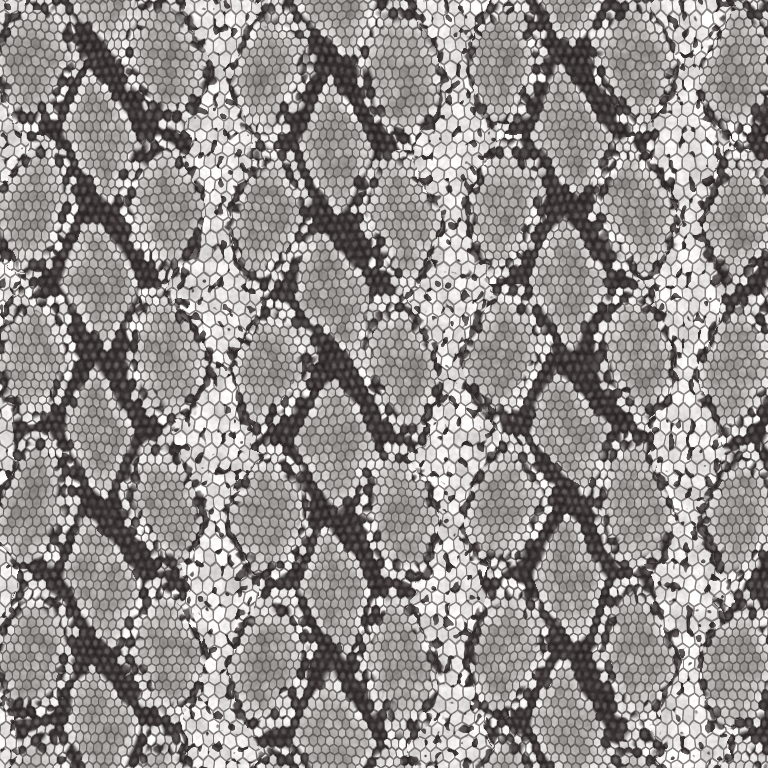
This texture is drawn by a WebGL 1 fragment shader. Its source:

```glsl
precision highp float;
// Snakeskin print: columns of grey diamonds and saddle blobs on dark ground,
// with pale speckled bands between. A hexagonal lattice of fine scales is laid
// over it, and the print is sampled near scale centres to step its outlines.

uniform vec2 u_resolution;

const vec2 PERIOD = vec2(0.306, 0.193);
const vec2 HEX = vec2(1.0, 1.7320508);
const vec2 SCALE_STRETCH = vec2(1.0, 1.3);
const vec3 GROUND = vec3(0.205, 0.185, 0.182);
const vec3 GROUND_SHEEN = vec3(0.41, 0.39, 0.38);
const vec3 SEAM = vec3(0.35, 0.33, 0.32);
const vec3 PALE = vec3(0.925, 0.915, 0.91);
const vec3 GREY = vec3(0.655, 0.64, 0.63);

struct Print {
  float light;  // positive inside pale areas
  float depth;  // positive inside diamonds and blobs
  float band;   // positive inside the pale bands
};

struct Scale {
  float edge;   // distance to the seam
  vec2 centre;
  vec2 id;
};

float hash(vec2 p) {
  vec3 q = fract(vec3(p.xyx) * 0.1031);
  q += dot(q, q.yzx + 33.33);
  return fract((q.x + q.y) * q.z);
}

float corner(vec2 cell, vec2 offset) {
  float angle = 6.2831853 * hash(cell);
  return dot(vec2(cos(angle), sin(angle)), offset);
}

float gradientNoise(vec2 p) {
  vec2 i = floor(p), f = fract(p), e = vec2(1.0, 0.0);
  vec2 w = f * f * f * (f * (f * 6.0 - 15.0) + 10.0);
  float low = mix(corner(i, f), corner(i + e, f - e), w.x);
  float high = mix(corner(i + e.yx, f - e.yx), corner(i + 1.0, f - 1.0), w.x);
  return 1.4 * mix(low, high, w.y);
}

// Positive inside; power 1 is a diamond, 2 an ellipse.
float roundedDiamond(vec2 q, vec2 radius, float power) {
  vec2 a = pow(abs(q) / radius + 0.0001, vec2(power));
  return (1.0 - pow(a.x + a.y, 1.0 / power)) * radius.x;
}

Print printAt(vec2 p) {
  float coarse = gradientNoise(p * 24.0 + 7.0);
  float fine = gradientNoise(p * 62.0 + 31.0);
  float rough = gradientNoise(p * 140.0 + 63.0);

  // Fold the canvas into one diamond with a blob on either side
  vec2 q = p - vec2(0.13, 0.824);
  float column = floor(q.x / PERIOD.x + 0.5);
  q.x -= column * PERIOD.x;
  q.y += 0.014 * mod(column, 2.0);
  float row = floor(q.y / PERIOD.y + 0.5);
  float blobY = mod(q.y, PERIOD.y) - 0.5 * PERIOD.y;
  q.y -= row * PERIOD.y;
  float side = abs(q.x);

  float lean = 0.04 + 0.24 * hash(vec2(column, row) + 50.0);
  float diamond = roundedDiamond(vec2(q.x + lean * q.y, q.y), vec2(0.051, 0.088), 1.12);
  diamond += 0.004 * coarse + 0.002 * fine;
  vec2 blobPoint = vec2(side - 0.089 + 0.12 * blobY, blobY);
  float blob = roundedDiamond(blobPoint, vec2(0.047, 0.078), 1.55) + 0.006 * coarse;

  // Broken dark outline around each blob, pale fringe and band outside it
  float band = side - 0.104 + 0.026 * coarse + 0.008 * fine;
  float fringe = blob + 0.0125 + 0.011 * fine;
  float bandSide = smoothstep(0.08, 0.12, side);
  float outline = 0.0008 + 0.0075 * fine + 0.003 * rough + 0.0022 * bandSide - abs(blob + 0.001);
  float speckNoise = gradientNoise(p * vec2(85.0, 66.0)) + 0.35 * rough;
  float specks = 0.02 * (0.40 - speckNoise);
  float surround = min(max(fringe, band), max(specks, blob - 0.008));
  return Print(max(diamond, min(surround, -outline)), max(diamond, blob), min(band, -blob));
}

Scale scaleAt(vec2 p, float size) {
  vec2 g = p / (size * SCALE_STRETCH);
  vec2 a = mod(g, HEX) - 0.5 * HEX;
  vec2 b = mod(g - 0.5 * HEX, HEX) - 0.5 * HEX;
  vec2 h = dot(a, a) < dot(b, b) ? a : b;
  float edge = 0.5 - max(dot(abs(h), 0.5 * HEX), abs(h.x));
  vec2 id = floor((g - h) * 2.0 / HEX + 0.5);
  return Scale(edge * size, p - h * size * SCALE_STRETCH, id);
}

void main() {
  vec2 uv = gl_FragCoord.xy / u_resolution.y;
  float pixel = 1.0 / u_resolution.y;
  vec2 warp = vec2(gradientNoise(uv * 9.0), gradientNoise(uv * 9.0 + 40.0));
  vec2 wobble = vec2(gradientNoise(uv * 45.0 + 5.0), gradientNoise(uv * 45.0 + 80.0));
  vec2 p = uv + 0.007 * warp + 0.0022 * wobble;

  // Scales are larger in the pale bands, and the print there ignores them more
  float inBand = step(0.0, printAt(p).band);
  Scale scale = scaleAt(p, mix(0.0106, 0.0152, inBand));
  Print skin = printAt(mix(p, scale.centre, mix(0.62, 0.12, inBand)));
  float chance = hash(scale.id + 200.0);

  // Grey hearts, pale rims, and a few wholly dark scales outside the hearts
  float heart = smoothstep(-0.004, 0.024, skin.depth);
  float mottle = gradientNoise(uv * 34.0 + 12.0);
  vec3 pale = mix(PALE, GREY, heart) + 0.14 * (chance - 0.5) + 0.09 * mottle;
  float darkScale = step(chance, 0.06) * step(skin.depth, 0.004) * (1.0 - inBand);
  float light = smoothstep(-0.0008 - pixel * 0.5, 0.0008 + pixel * 0.5, skin.light);
  light *= 1.0 - 0.9 * darkScale;

  float seam = 1.0 - smoothstep(0.0002, 0.0010 + pixel * 0.5, scale.edge);
  pale = mix(pale, SEAM, seam * mix(0.85, 0.75, inBand));
  float sheen = smoothstep(0.0008, 0.0042, scale.edge);
  vec3 ground = mix(GROUND, GROUND_SHEEN, sheen * (0.45 + 0.5 * chance));

  float grain = gradientNoise(uv * 190.0) + 0.8 * gradientNoise(uv * 60.0);
  vec3 color = mix(ground, pale, light) + 0.05 * grain;
  gl_FragColor = vec4(clamp(color, 0.0, 1.0), 1.0);
}
```
